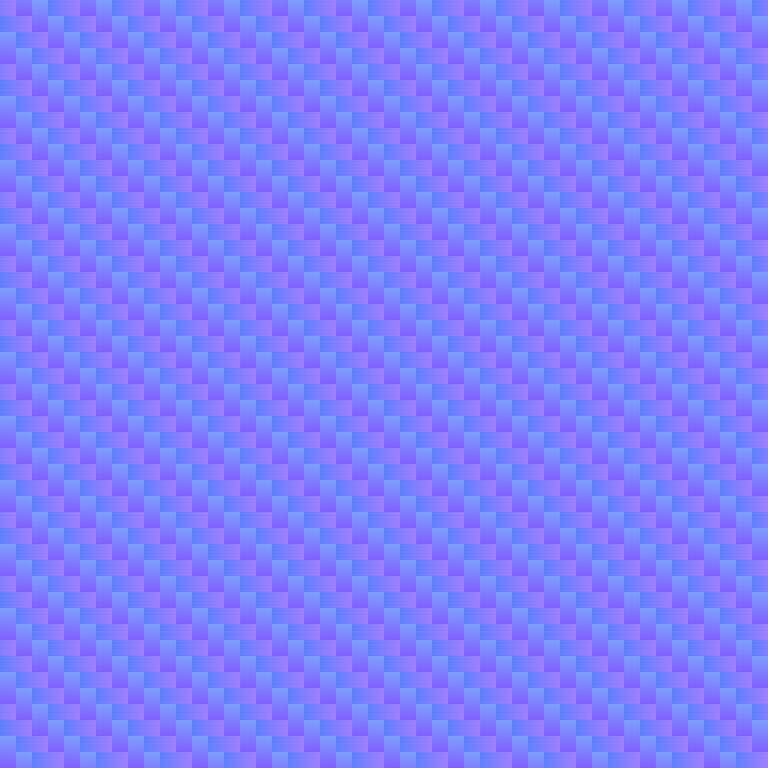
A WebGL 2 fragment shader for this texture map:

```glsl
#version 300 es
precision highp float;
// Tangent-space normal map of a two-over-two twill weave with fine fibres.
uniform vec2 u_resolution;
out vec4 fragColor;

const float TAU = 6.2831853;
const float CELLS = 48.0; // strand widths per side, a multiple of the 4-cell repeat

// Layered sines with whole cycles across the canvas, so the fibres wrap.
float fibres(float across) {
    float t = TAU * across / CELLS;
    return 0.5 * sin(t * 241.0) + 0.3 * sin(t * 187.0 + 1.3) + 0.2 * sin(t * 109.0 + 4.1);
}

// Encoded normal at p, in cells, with y running downwards.
vec3 weaveNormal(vec2 p) {
    vec2 cell = floor(p);
    vec2 local = p - cell;
    float phase = mod(cell.x - cell.y, 4.0);
    bool upright = phase > 0.5 && phase < 2.5;
    bool secondHalf = phase < 1.5;

    // Each visible strand is two cells long and arches along its length.
    float along = 0.5 * ((upright ? local.y : local.x) + (secondHalf ? 1.0 : 0.0));
    float fibre = fibres(upright ? p.x : p.y);
    float slope = 0.25 * (2.0 * along - 1.0) + 0.022 * fibre;
    float ripple = 0.016 * fibre;

    vec2 tilt = upright ? vec2(ripple, -slope) : vec2(slope, ripple);
    return 0.5 + 0.5 * vec3(tilt, sqrt(1.0 - dot(tilt, tilt)));
}

void main() {
    // Average a 4 by 4 grid of samples to smooth the strand edges.
    vec3 color = vec3(0.0);
    for (int i = 0; i < 16; i++) {
        vec2 offset = (vec2(i % 4, i / 4) + 0.5) / 4.0 - 0.5;
        vec2 uv = fract((gl_FragCoord.xy + offset) / u_resolution);
        color += weaveNormal(CELLS * vec2(uv.x, 1.0 - uv.y));
    }
    fragColor = vec4(color / 16.0, 1.0);
}
```
